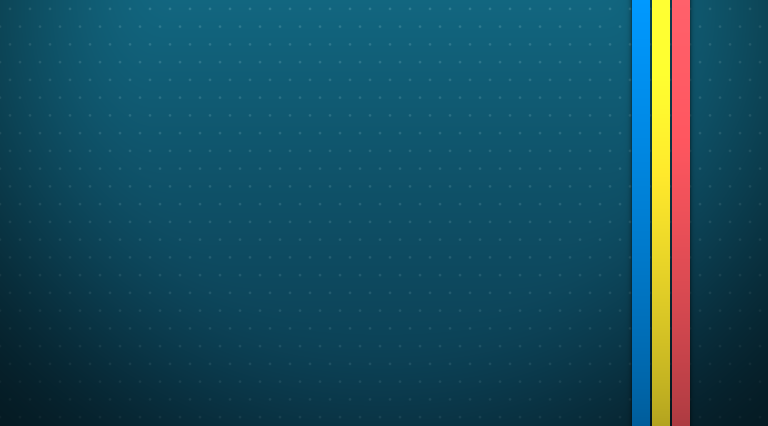
This background is drawn by a Shadertoy shader. Its source:

```glsl
// Deep teal backdrop with a staggered grid of faint dots and a soft vignette,
// crossed near the right by three upright stripes that darken downwards.
// Lengths are in canvas heights; dots come from a repeated cell, stripes from a loop.

#define PITCH 0.04695
#define DOT_ROWS 24.0
#define DOT_RADIUS 0.0030
#define DOT_OPACITY 0.15
#define STRIPE_START 1.5047
#define STRIPE_HALF_WIDTH 0.0211
#define SHADOW_OPACITY 0.45
#define SHADOW_REACH 0.0045
#define VIGNETTE_STRENGTH 0.60

const vec3 TEAL_TOP = vec3(0.070, 0.400, 0.500);
const vec3 TEAL_BOTTOM = vec3(0.045, 0.245, 0.325);
const vec3 BLUE = vec3(0.00, 0.60, 1.00);
const vec3 YELLOW = vec3(1.16, 1.06, 0.20);
const vec3 RED = vec3(1.12, 0.38, 0.42);

// Coverage of a shape from its signed distance
float coverage(float dist, float pixel) {
    return 1.0 - smoothstep(-0.5 * pixel, 0.5 * pixel, dist);
}

// Distance to the nearest dot; every other row shifts by half a pitch
float dotDistance(vec2 p) {
    float row = floor(p.y * DOT_ROWS);
    float shift = 0.5 * mod(row, 2.0);
    float dx = (fract(p.x / PITCH - shift + 0.5) - 0.5) * PITCH;
    float dy = p.y - (row + 0.5) / DOT_ROWS;
    return length(vec2(dx, dy)) - DOT_RADIUS;
}

// Darkening towards the sides and the lower corners
float vignette(vec2 uv) {
    float d = length((uv - vec2(0.5, 0.75)) * vec2(1.0, 0.6));
    return 1.0 - VIGNETTE_STRENGTH * smoothstep(0.30, 0.72, d);
}

float stripeDistance(float x, int i) {
    return abs(x - STRIPE_START - float(i) * PITCH) - STRIPE_HALF_WIDTH;
}

void mainImage(out vec4 fragColor, in vec2 fragCoord) {
    vec2 uv = fragCoord / iResolution.xy;
    vec2 p = fragCoord / iResolution.y;
    float pixel = 1.0 / iResolution.y;

    // Backdrop and dots
    vec3 color = mix(TEAL_BOTTOM, TEAL_TOP, pow(uv.y, 1.3));
    float dots = coverage(dotDistance(p), 1.5 * pixel);
    color = mix(color, vec3(0.85, 1.0, 1.0), DOT_OPACITY * dots * mix(0.6, 1.0, uv.y));
    color *= vignette(uv);

    // Shadow beside the stripes
    float nearest = 1.0;
    for (int i = 0; i < 3; i++) nearest = min(nearest, stripeDistance(p.x, i));
    color *= 1.0 - SHADOW_OPACITY * exp(-max(nearest, 0.0) / SHADOW_REACH);

    // Stripes, lit from above
    vec3 stripeColors[3] = vec3[3](BLUE, YELLOW, RED);
    float light = mix(0.6, 1.0, pow(uv.y, 0.8));
    for (int i = 0; i < 3; i++) {
        vec3 lit = min(stripeColors[i] * light, 1.0);
        color = mix(color, lit, coverage(stripeDistance(p.x, i), pixel));
    }

    fragColor = vec4(color, 1.0);
}
```
